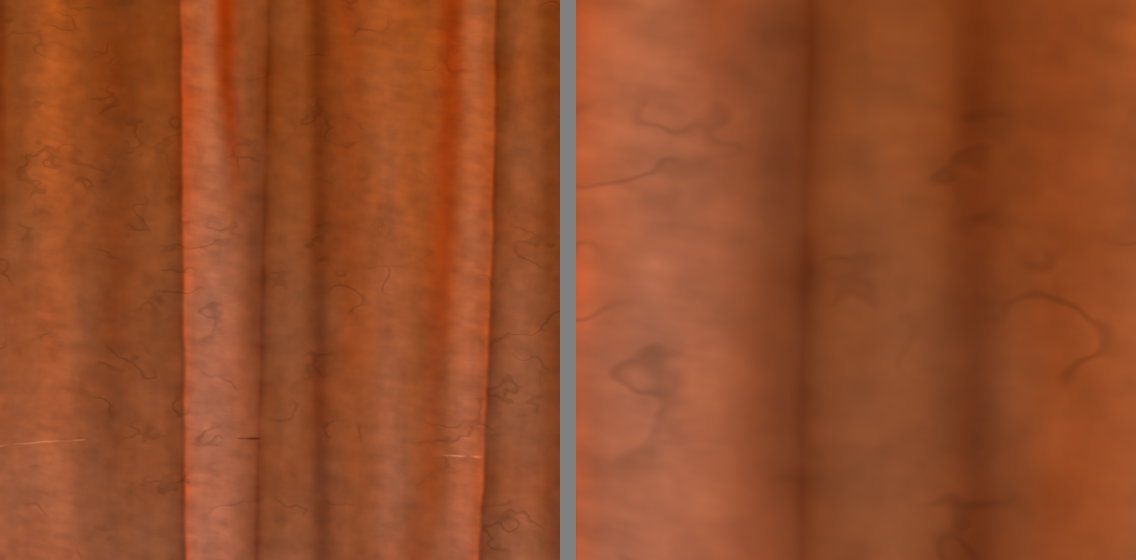
Left, the full canvas; right, a detail of the centre.
This texture is drawn by a Shadertoy shader. Its source:

```glsl
// Hanging velvet curtain: warm brown panels meet at leaning seams.
// Soft vertical bands shade the folds, a haze pales the lower cloth,
// and layered noise adds mottling, wrinkles and faint broken creases.

const vec3 UMBER  = vec3(0.41, 0.165, 0.045);
const vec3 BROWN  = vec3(0.535, 0.275, 0.12);
const vec3 RUST   = vec3(0.59, 0.19, 0.03);
const vec3 ORANGE = vec3(0.68, 0.335, 0.14);
const vec3 EMBER  = vec3(0.77, 0.29, 0.10);
const vec3 ROSE   = vec3(0.66, 0.37, 0.235);

float hash(vec2 p) {
    vec3 q = fract(vec3(p.xyx) * 0.1031);
    q += dot(q, q.yzx + 33.33);
    return fract((q.x + q.y) * q.z);
}

float noise(vec2 p) {
    vec2 i = floor(p), f = fract(p);
    f = f * f * (3.0 - 2.0 * f);
    return mix(mix(hash(i), hash(i + vec2(1, 0)), f.x),
               mix(hash(i + vec2(0, 1)), hash(i + vec2(1, 1)), f.x), f.y);
}

float fbm(vec2 p) {
    float sum = 0.0, amp = 0.5;
    for (int i = 0; i < 3; i++) {
        sum += amp * noise(p);
        p = mat2(1.6, 1.2, -1.2, 1.6) * p + 7.3;
        amp *= 0.5;
    }
    return sum / 0.875;
}

// Soft vertical band, 1 at its middle
float band(float d, float width) {
    return exp(-d * d / (width * width));
}

// Thin, broken thread between two x positions
float thread(vec2 p, float x0, float x1, float y, float tilt) {
    float d = p.y - y - tilt * (p.x - x0) - 0.003 * (noise(p * 40.0) - 0.5);
    float ends = smoothstep(x0, x0 + 0.015, p.x) * (1.0 - smoothstep(x1 - 0.015, x1, p.x));
    return band(d, 0.0018) * ends * smoothstep(0.1, 0.8, noise(p * 55.0));
}

void mainImage(out vec4 fragColor, in vec2 fragCoord) {
    vec2 uv = fragCoord / iResolution.xy;
    float h = uv.y;
    float x = uv.x + 0.006 * (fbm(vec2(uv.x * 8.0, h * 14.0)) - 0.5);
    float upper = smoothstep(0.3, 0.95, h);
    float patchy = 0.45 + 0.9 * fbm(uv * vec2(10.0, 24.0) + 5.0);

    // Signed distances to the three seams and the soft middle fold
    float a = x - mix(0.332, 0.323, h);
    float b = x - mix(0.458, 0.482, h);
    float c = x - mix(0.855, 0.884, h * (2.0 - h));
    float fold = x - mix(0.574, 0.568, h);

    // Left panel: orange ridge and a shadowed valley
    vec3 left = mix(BROWN, ORANGE, band(x - 0.095, 0.045) * mix(0.6, 1.0, h));
    left = mix(left, UMBER, band(x - 0.205, 0.045) * mix(0.15, 0.45, h));
    left = mix(left, ROSE, (1.0 - h) * mix(0.45, 0.1, smoothstep(0.1, 0.22, x)));
    left = mix(left, UMBER, 0.6 * upper * band(x, 0.012));
    left = mix(left, UMBER, 0.8 * patchy * exp(min(a, 0.0) / 0.013));

    // Lit strip: ember rim, rose body, rust groove, shaded far side
    vec3 strip = mix(ROSE, BROWN, 0.6 * smoothstep(0.06, 0.13, a));
    strip = mix(strip, ROSE + 0.05, 0.7 * band(a - 0.048, 0.018) * smoothstep(0.2, 0.7, h));
    float groove = x - mix(0.435, 0.403, smoothstep(0.45, 0.95, h));
    strip = mix(strip, RUST, 0.85 * smoothstep(0.48, 0.9, h) * band(groove, 0.019));
    strip = mix(strip, UMBER, 0.4 * band(b + 0.015, 0.022) * band(h - 0.52, 0.25));
    strip = mix(strip, EMBER, 0.8 * patchy * exp(-max(a, 0.0) / mix(0.010, 0.024, upper)));
    strip = mix(strip, UMBER, 0.7 * patchy * exp(min(b, 0.0) / 0.013));

    // Narrow brown panel
    vec3 narrow = mix(BROWN, ROSE, 0.15 * band(x - 0.52, 0.03));
    narrow = mix(narrow, UMBER, 0.8 * patchy * exp(-max(b, 0.0) / 0.012));

    // Broad panel: warm field, slanting rust fold and lit rim
    vec3 broad = mix(BROWN, ORANGE, mix(0.2, 0.7, h) * smoothstep(0.01, 0.11, fold));
    broad = mix(broad, ROSE, 0.55 * band(x - 0.695, 0.03) * (1.0 - 0.4 * upper));
    broad = mix(broad, RUST, 0.35 * h * band(x - 0.62, 0.035));
    broad = mix(broad, RUST, mix(0.2, 0.9, h) * band(c + mix(0.105, 0.07, h), 0.028));
    broad = mix(broad, ROSE + vec3(0.04, 0.0, -0.02), 0.85 * band(c + 0.038, 0.026));
    broad = mix(broad, EMBER, 0.75 * patchy * exp(min(c, 0.0) / 0.013) * mix(1.0, 0.5, upper));

    // Right panel
    vec3 right = mix(BROWN, ROSE, 0.45 * band(x - 0.93, 0.035));
    right = mix(right, UMBER, 0.45 * smoothstep(0.955, 1.0, x));
    right = mix(right, UMBER, 0.85 * patchy * exp(-max(c, 0.0) / 0.014));

    // Join the panels softly
    vec3 col = mix(left, strip, smoothstep(-0.005, 0.005, a));
    col = mix(col, narrow, smoothstep(-0.008, 0.008, b));
    col = mix(col, broad, smoothstep(-0.012, 0.012, fold));
    col = mix(col, UMBER, 0.65 * band(fold, 0.018));
    col = mix(col, right, smoothstep(-0.005, 0.005, c));

    // Pale haze toward the hem, deeper colour toward the top
    col += vec3(0.005, 0.025, 0.06) * (1.0 - h) - vec3(0.0, 0.012, 0.025) * upper;

    // Mottled pile, vertical streaks and fine wrinkles on the lit cloth
    float lit = smoothstep(0.55, 0.70, col.r);
    float mottle = fbm(uv * 42.0) - 0.5;
    float streak = fbm(uv * vec2(32.0, 5.0) + 11.0) - 0.5;
    float wrinkle = fbm(vec2(uv.x * 26.0, h * 80.0 + uv.x * 14.0)) - 0.5;
    float warmth = fbm(uv * vec2(14.0, 7.0) + 40.0) - 0.5;
    col *= 1.0 + 0.17 * mottle + 0.13 * streak + mix(0.06, 0.17, lit) * wrinkle;
    col += warmth * vec3(0.03, -0.03, -0.06);

    // Short soft creases and stray threads
    float crease = abs(fbm(uv * vec2(18.0, 26.0) + 3.0) - 0.5);
    float broken = smoothstep(0.5, 0.85, noise(uv * vec2(16.0, 22.0) + 60.0));
    col *= 1.0 - 0.11 * (1.0 - smoothstep(0.0, 0.07, crease)) * broken;
    col += 0.10 * (thread(uv, -0.02, 0.16, 0.203, 0.07) + 1.4 * thread(uv, 0.77, 0.865, 0.188, -0.04));
    col *= 1.0 - 0.4 * thread(uv, 0.42, 0.47, 0.217, 0.0);

    fragColor = vec4(clamp(col, 0.0, 1.0), 1.0);
}
```
